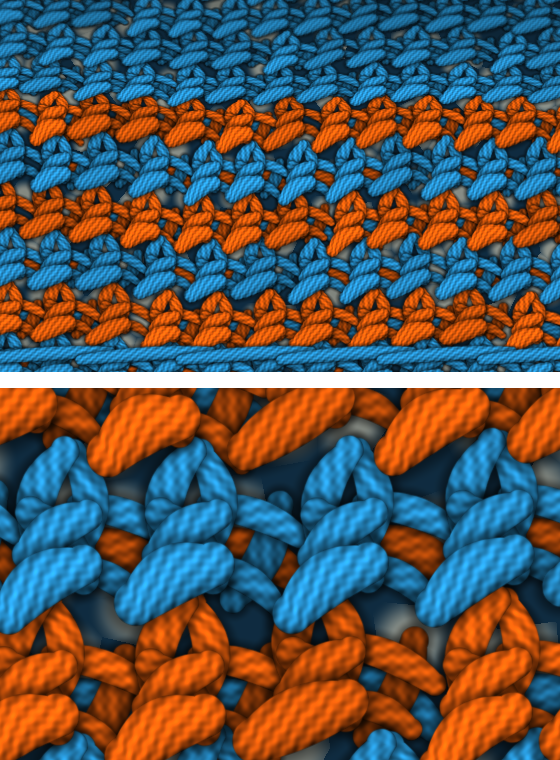
Top, the full canvas; bottom, a detail of the centre.
This texture is drawn by a Shadertoy shader. Its source:

```glsl
// Crocheted fabric: rows of twisted-yarn stitches in alternating blue and orange.
// Each stitch is a set of bent, tapered strands painted back to front with
// soft shadows; hashes vary every stitch and cellular tufts fill the gaps.

#define BLUE vec3(0.16, 0.59, 0.84)
#define ORANGE vec3(0.93, 0.38, 0.05)
#define TUFT vec3(0.54, 0.56, 0.53)
#define GAP vec3(0.06, 0.17, 0.25)
#define FIRST_ROW 0.69      // height of the uppermost orange row
#define ROW_PITCH 0.135
#define FAR_PITCH 0.092     // tighter rows in the receding upper part
#define STITCH_PITCH 0.127
#define PITCH_GROWTH 0.003  // stitches widen towards the bottom
#define PLY 0.115           // spacing of the yarn twist
#define JITTER 0.15

const float TAU = 6.28318;
float softness, relief;     // edge blur and fibre contrast

vec2 hash2(vec2 p) {
    vec3 q = fract(p.xyx * vec3(0.1031, 0.1030, 0.0973));
    q += dot(q, q.yzx + 33.33);
    return fract((q.xx + q.yz) * q.zy);
}

// Nearest-point distance in x, random value of that point in y
vec2 cellular(vec2 p) {
    vec2 best = vec2(9.0, 0.0);
    for (int y = -1; y <= 1; y++)
    for (int x = -1; x <= 1; x++) {
        vec2 id = floor(p) + vec2(x, y);
        vec2 rnd = hash2(id);
        float d = length(id + rnd - p);
        if (d < best.x) best = vec2(d, hash2(id + 71.0).x);
    }
    return best;
}

// Paints one bent strand of twisted yarn, with its shadow, over col
void strand(inout vec3 col, vec2 p, vec2 a, vec2 b, float bend, float radius, vec3 yarn) {
    float len = length(b - a);
    vec2 dir = (b - a) / len;
    vec2 q = vec2(dot(p - a, dir), dot(p - a, vec2(-dir.y, dir.x)));
    float h = clamp(q.x / len, 0.0, 1.0);
    q.y -= bend * 4.0 * h * (1.0 - h);
    float width = radius * (0.74 + 1.04 * h * (1.0 - h));
    vec2 e = vec2(q.x - h * len, q.y) / width;
    float d = length(e);
    if (d > 1.8) return;
    col *= mix(0.55, 1.0, smoothstep(0.9, 1.7, d));

    float twist = sin(TAU * (q.x * 0.65 - q.y) / PLY + 0.5 * sin(q.x * 23.0));
    float hair = sin(q.x * 41.0 - q.y * 78.0) * sin(q.x * 57.0 + q.y * 31.0);
    float facing = e.x * dir.y + e.y * dir.x;
    float light = 0.4 + 0.55 * sqrt(max(1.0 - d * d, 0.0)) + 0.13 * facing;
    light += relief * (0.16 * twist + 0.09 * hair);
    float edge = min(softness / width, 0.6);
    col = mix(col, yarn * light, 1.0 - smoothstep(1.0 - edge, 1.0 + edge, d));
}

// Layer 0: yarn showing from behind, 1: links and loop, 2: knot and slanted leaf
void stitch(inout vec3 col, vec2 p, int layer, vec2 rnd, vec3 yarn, vec3 under) {
    float lean = (rnd.x - 0.5) * 0.16;
    if (layer == 0) {
        if (rnd.x > 0.25)
            strand(col, p, vec2(0.15, -0.12), vec2(0.75, -0.42 + lean), 0.05, 0.14, under * 0.72);
        if (rnd.y > 0.3)
            strand(col, p, vec2(0.3, -0.5), vec2(0.62, 0.12), -0.06, 0.13, yarn * 0.65);
    } else if (layer == 1) {
        strand(col, p, vec2(0.1, -0.28), vec2(0.6, -0.5 - lean), 0.06, 0.1, yarn * 0.83);
        strand(col, p, vec2(0.12, 0.12), vec2(0.76, -0.14 + lean), 0.05, 0.105, yarn * 0.95);
        strand(col, p, vec2(0.15, -0.15), vec2(0.03 + lean, 0.47), -0.09, 0.125, yarn);
        strand(col, p, vec2(-0.17, -0.15), vec2(-0.03 + lean, 0.48), 0.09, 0.135, yarn);
    } else {
        strand(col, p, vec2(-0.2, 0.06), vec2(0.16, -0.36), 0.04, 0.15, yarn * 0.9);
        strand(col, p, vec2(-0.23, -0.22), vec2(0.19, 0.06), 0.04, 0.14, yarn);
        strand(col, p, vec2(-0.42 + lean, -0.62 + 0.12 * rnd.y), vec2(0.16, -0.27),
               0.04 + lean * 0.4, 0.18 + 0.03 * rnd.y, yarn * 1.05);
    }
}

void mainImage(out vec4 fragColor, in vec2 fragCoord) {
    vec2 uv = fragCoord / iResolution.y;
    float far = smoothstep(0.72, 1.0, uv.y);
    softness = 1.3 / (iResolution.y * ROW_PITCH) + 0.06 * far;
    relief = 1.0 - 0.55 * far;

    // Pale tufts behind the fabric
    vec2 tuft = cellular(uv * 17.0);
    float pale = smoothstep(0.75, 0.2, tuft.x) * step(0.35, tuft.y);
    vec3 col = mix(GAP, TUFT * (0.75 + 0.3 * tuft.y), pale);

    // Rows bow slightly and draw closer together towards the top
    float drop = FIRST_ROW - uv.y + 0.03 * exp(-5.0 * uv.x) + 0.005 * sin(uv.x * 7.0);
    float t = drop / (drop > 0.0 ? ROW_PITCH : FAR_PITCH);
    for (int layer = 0; layer < 3; layer++)
    for (int k = 0; k < 2; k++) {
        float row = floor(t) + float(k);
        bool warm = row >= 0.0 && mod(row, 2.0) < 0.5;
        vec3 yarn = warm ? ORANGE : BLUE;
        vec3 under = warm || row < 0.0 ? BLUE : ORANGE;
        float shift = 0.3 * (hash2(vec2(row + 20.0, 5.0)).x - 0.5);
        float u = (uv.x - 0.15) / (STITCH_PITCH + PITCH_GROWTH * row) + shift;
        for (int n = -1; n <= 1; n++) {
            float column = floor(u + 0.5) + float(n);
            vec2 rnd = hash2(vec2(column, row) + 40.0);
            vec2 p = vec2(u - column, row - t) + JITTER * (rnd.yx - 0.5);
            stitch(col, p, layer, rnd, yarn * (0.9 + 0.16 * rnd.x), under);
        }
    }

    // Long overlapping yarns along the lower edge
    for (int k = 0; k < 6; k++) {
        float x = 2.0 * float(k);
        strand(col, uv / ROW_PITCH, vec2(x - 0.4, 0.24), vec2(x + 2.2, 0.4), 0.04, 0.14, BLUE);
    }
    fragColor = vec4(clamp(col * (1.0 - 0.18 * far), 0.0, 1.0), 1.0);
}
```
